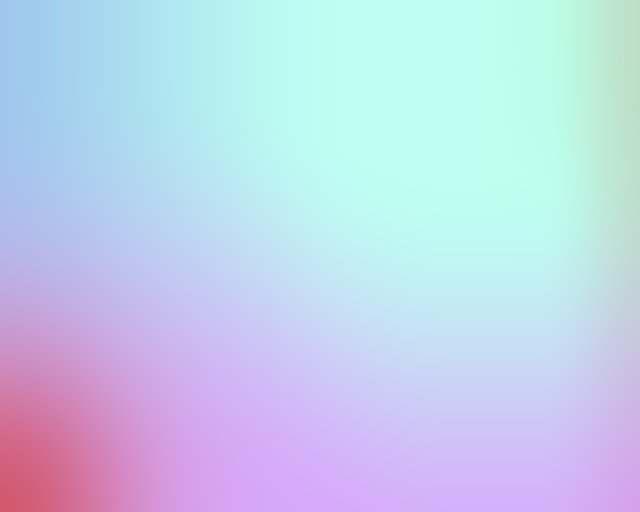
A WebGL 1 fragment shader for this background:

```glsl
precision highp float;
// A soft pastel backdrop: a mint field cooled to blue on the left, warmed to
// violet below, with a red glow in the lower left corner and a tinted right rim.
// Each layer is a smooth weight mixed over the one before it.

uniform vec2 u_resolution;

#define CANVAS_HEIGHT 0.8            // height in units of the width
#define MINT   vec3(0.740, 1.000, 0.948)
#define GREEN  vec3(0.735, 0.990, 0.880)
#define BLUE   vec3(0.615, 0.765, 0.930)
#define VIOLET vec3(0.845, 0.660, 0.980)
#define RED    vec3(0.820, 0.350, 0.440)
#define TAN    vec3(0.760, 0.520, 0.400)
#define PINK   vec3(0.840, 0.450, 0.750)
#define RED_REACH 0.25               // radius of the corner glow
#define VIOLET_LIFT 0.14             // rise of the violet on the left
#define RIM_STRENGTH 0.28

// Bell-shaped glow around the origin.
float glow(vec2 offset, float radius) {
  return exp(-dot(offset, offset) / (radius * radius));
}

void main() {
  vec2 p = gl_FragCoord.xy / u_resolution * vec2(1.0, CANVAS_HEIGHT);

  // Mint field, slightly greener at the upper right
  float greenWeight = smoothstep(0.72, 0.95, p.x) * smoothstep(0.35, 0.75, p.y);
  vec3 color = mix(MINT, GREEN, 0.7 * greenWeight);

  // Cool left side
  float blueWeight = 1.0 - smoothstep(-0.10, 0.55, p.x);
  color = mix(color, BLUE, blueWeight);

  // Violet floor, rising towards the left
  float lift = VIOLET_LIFT * (1.0 - smoothstep(0.30, 0.70, p.x));
  float depth = 0.63 - p.y + lift;
  color = mix(color, VIOLET, smoothstep(0.10, 0.75, depth));

  // Tinted right rim, tan above and pink below
  vec3 rimColor = mix(PINK, TAN, smoothstep(0.05, 0.55, p.y));
  float rimWeight = RIM_STRENGTH * smoothstep(0.84, 1.03, p.x);
  color = mix(color, rimColor, rimWeight);

  // Red glow in the lower left corner
  color = mix(color, RED, glow(p * vec2(1.2, 1.0), RED_REACH));

  gl_FragColor = vec4(color, 1.0);
}
```
